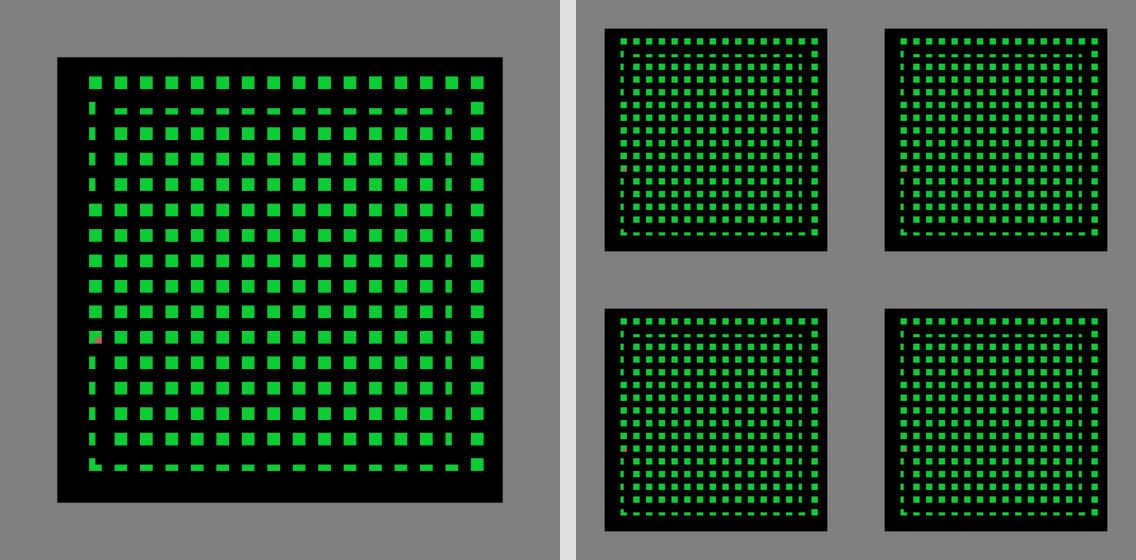
Left: one tile. Right: repeated 2 by 2.
Reproduce this pattern procedurally as a Shadertoy shader.

```glsl
// A black panel on a grey ground holds a 16 x 16 grid of green squares.
// Squares are exact box-filtered rectangles on an 88-unit lattice; those in
// the first and last rows and columns are trimmed by rules on their indices.

#define UNITS 88.0                  // lattice units across the canvas
#define PANEL_MIN 9.0
#define PANEL_MAX 79.0
#define GRID_ORIGIN vec2(14.0, 12.0) // upper left corner of the first square
#define GRID_COUNT 16.0
#define PITCH 4.0
#define SQUARE 2.0
#define GROUND vec3(0.5)
#define PANEL vec3(0.0)
#define GREEN vec3(0.04, 0.80, 0.20)
#define MARK vec3(0.78, 0.37, 0.37)
#define MARK_CELL vec2(0.0, 10.0)

// Share of a pixel of size px, centred on p, that a box covers
float boxCoverage(vec2 p, vec2 lo, vec2 hi, vec2 px) {
    vec2 overlap = min(p + 0.5 * px, hi) - max(p - 0.5 * px, lo);
    vec2 share = clamp(overlap / px, 0.0, 1.0);
    return share.x * share.y;
}

bool within(float v, float lo, float hi) {
    return v > lo - 0.5 && v < hi + 0.5;
}

void mainImage(out vec4 fragColor, in vec2 fragCoord) {
    // Lattice position, with y running down from the top
    vec2 px = UNITS / iResolution.xy;
    vec2 p = fragCoord * px;
    p.y = UNITS - p.y;

    vec3 color = mix(GROUND, PANEL,
                     boxCoverage(p, vec2(PANEL_MIN), vec2(PANEL_MAX), px));

    // Cell index and position, with the seams halfway between squares
    float margin = 0.5 * (PITCH - SQUARE);
    vec2 cell = floor((p - GRID_ORIGIN + margin) / PITCH);
    vec2 q = p - GRID_ORIGIN - cell * PITCH;
    float last = GRID_COUNT - 1.0;

    if (within(cell.x, 0.0, last) && within(cell.y, 0.0, last)) {
        float middle = 0.5 * SQUARE;
        vec2 lo = vec2(0.0);
        vec2 hi = vec2(SQUARE);

        // Narrow squares at both sides
        bool leftRun = within(cell.x, 0.0, 0.0) &&
            (within(cell.y, 1.0, 4.0) || within(cell.y, 11.0, 14.0));
        bool rightRun = within(cell.x, last - 1.0, last - 1.0) &&
            within(cell.y, 1.0, last - 1.0);
        if (leftRun || rightRun) hi.x = middle;

        // Low squares in the second and last rows
        bool lowRow = within(cell.y, 1.0, 1.0) || within(cell.y, last, last);
        if (lowRow && within(cell.x, 1.0, last - 1.0)) lo.y = middle;

        float green = boxCoverage(q, lo, hi, px);

        // Corner square without its upper right quarter
        if (within(cell.x, 0.0, 0.0) && within(cell.y, last, last))
            green -= boxCoverage(q, vec2(middle, 0.0), vec2(SQUARE, middle), px);
        color = mix(color, GREEN, green);

        // Single marked quarter, added as a difference to keep edges exact
        if (distance(cell, MARK_CELL) < 0.5)
            color += (MARK - GREEN) * boxCoverage(q, vec2(middle), vec2(SQUARE), px);
    }

    fragColor = vec4(color, 1.0);
}
```
